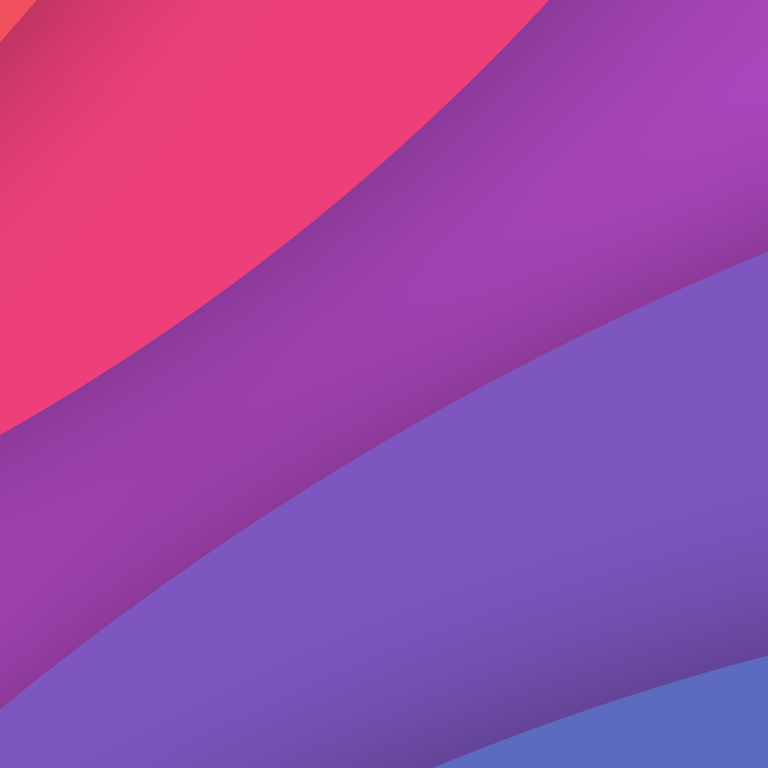
Reproduce this background procedurally as a WebGL 1 fragment shader.

```glsl
precision highp float;

uniform vec2 u_resolution;

// Signed distance to a disc, negative inside
float disc(vec2 p, vec2 center, float radius) {
    return length(p - center) - radius;
}

// Darkening cast outwards from an edge, easing to none at reach
float shadow(float dist, float strength, float reach) {
    float fade = clamp(1.0 - dist / reach, 0.0, 1.0);
    return 1.0 - strength * fade * fade;
}

// Antialiased coverage of a shape
float cover(float dist) {
    float pixel = 1.0 / min(u_resolution.x, u_resolution.y);
    return clamp(0.5 - dist / pixel, 0.0, 1.0);
}

void main() {
    vec2 p = gl_FragCoord.xy / u_resolution;

    // Large discs whose rims sweep across the canvas
    float orangeDist = disc(p, vec2(-1.856, 2.620), 2.5);
    float pinkDist = disc(p, vec2(-1.453, 3.002), 2.951);
    float violetDist = disc(p, vec2(2.495, -2.973), 3.940);
    float blueDist = disc(p, vec2(1.860, -3.143), 3.4);

    // Each sheet is shaded by the sheets lying on top of it
    vec3 purple = vec3(0.668, 0.275, 0.735)
        * shadow(pinkDist, 0.18, 0.32) * shadow(violetDist, 0.18, 0.23);
    vec3 pink = vec3(0.928, 0.252, 0.478) * shadow(orangeDist, 0.19, 0.27);
    vec3 violet = vec3(0.494, 0.339, 0.753) * shadow(blueDist, 0.21, 0.30);
    vec3 orange = vec3(0.945, 0.318, 0.365);
    vec3 blue = vec3(0.361, 0.420, 0.753);

    // Stack the sheets from bottom to top
    vec3 color = mix(purple, pink, cover(pinkDist));
    color = mix(color, orange, cover(orangeDist));
    color = mix(color, violet, cover(violetDist));
    color = mix(color, blue, cover(blueDist));

    gl_FragColor = vec4(color, 1.0);
}
```
